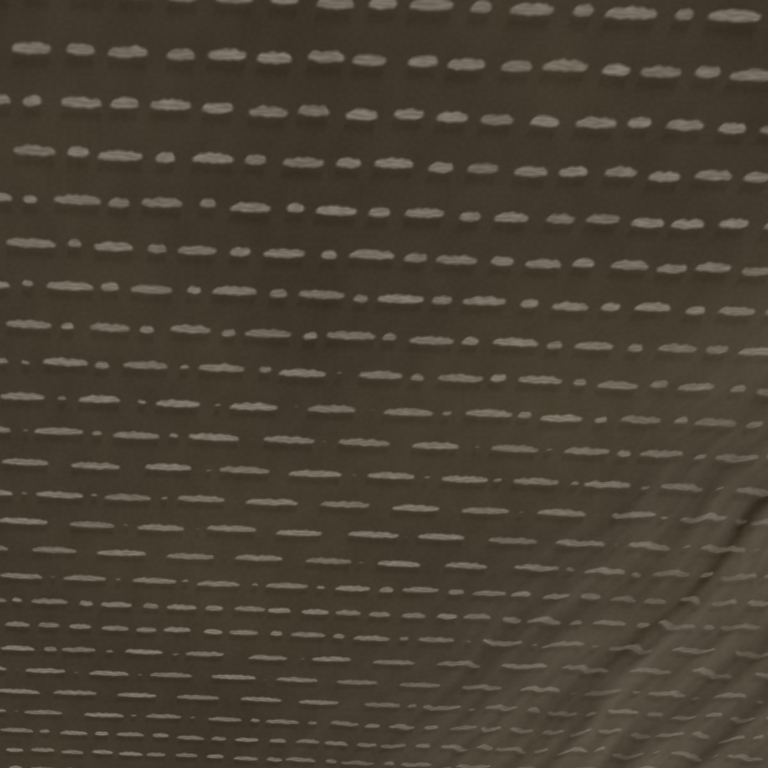
A WebGL 1 fragment shader for this texture:

```glsl
precision highp float;
uniform vec2 u_resolution;

#define ROW_DENSITY 13.11
#define ROW_OFFSET 0.157
#define ROW_RECESSION 0.45
#define ROW_TILT 0.038
#define COLUMN_STEP 0.0645
#define COLUMN_RECESSION 0.43
#define THREAD_HEIGHT 0.105
#define WEAR 0.55
#define DARK_CLOTH vec3(0.235, 0.203, 0.160)
#define WARM_CLOTH vec3(0.290, 0.258, 0.200)
#define FOLD_CLOTH vec3(0.365, 0.332, 0.282)
#define PALE_THREAD vec3(0.510, 0.480, 0.435)

float hash(vec2 p) {
  return fract(sin(dot(p, vec2(127.1, 311.7))) * 43758.55);
}

vec2 gradient(vec2 cell) {
  float angle = 6.2832 * hash(cell);
  return vec2(cos(angle), sin(angle));
}

float gradientNoise(vec2 p) {
  vec2 i = floor(p), f = fract(p);
  vec2 w = f * f * f * (f * (f * 6.0 - 15.0) + 10.0);
  vec2 e = vec2(1.0, 0.0);
  float low = mix(dot(gradient(i), f), dot(gradient(i + e), f - e), w.x);
  float high = mix(dot(gradient(i + e.yx), f - e.yx), dot(gradient(i + 1.0), f - 1.0), w.x);
  return 1.4 * mix(low, high, w.y);
}

// Column origin and spacing at a given depth down the cloth
vec2 columnGrid(float depth) {
  return vec2(0.047 - 0.029 * depth, COLUMN_STEP * (1.0 - COLUMN_RECESSION * depth));
}

// Slow beat that makes alternate threads long or short
float weaveBalance(float x, float depth) {
  float upper = clamp(1.9 * (depth + 0.075 - 0.36 * x), -0.75, 1.0);
  vec2 q = vec2(x - 0.15, depth - 0.45);
  upper -= 0.4 * exp(-dot(q, q) / 0.03);
  return upper * sin(min(19.0 * (0.82 - 0.08 * x - depth), 1.57));
}

// Returns thread coverage in x and the shadow below it in y
vec2 thread(vec2 d, float halfWidth, float soft, float ragged) {
  float e = min(abs(d.x) / max(halfWidth, 0.01), 1.0);
  float size = THREAD_HEIGHT * smoothstep(0.02, 0.22, halfWidth);
  float top = size * (1.1 - 0.75 * e * e * e) + 0.035 * ragged;
  float bottom = -size * (0.85 - 0.35 * e * e) + 0.02 * ragged;
  float ends = smoothstep(-0.05, 0.07, halfWidth - abs(d.x)) * smoothstep(0.02, 0.10, halfWidth);
  float body = smoothstep(-soft, soft, top - d.y) * smoothstep(-soft, soft, d.y - bottom);
  float below = (d.y + 0.23) / 0.12;
  return ends * vec2(body, exp(-below * below));
}

void main() {
  vec2 p = gl_FragCoord.xy / u_resolution;

  // Diagonal folds in the lower right
  float along = p.x + p.y;
  float across = p.x - p.y + 0.025 * gradientNoise(vec2(along * 5.0, 3.7));
  float foldMask = smoothstep(0.22, 0.72, across);
  float folds = gradientNoise(vec2(across * 24.0, along * 3.0))
              + 0.6 * gradientNoise(vec2(across * 55.0, along * 8.0) + 9.0);

  // Receding cloth coordinates
  float depth = 1.0 - p.y - ROW_TILT * (p.x - 0.039);
  depth += 0.006 * foldMask * folds;
  float shrink = 1.0 - ROW_RECESSION * depth;
  float rowPos = ROW_DENSITY * depth / shrink + ROW_OFFSET;
  float row = floor(rowPos + 0.5);
  float pixel = ROW_DENSITY / (shrink * shrink * u_resolution.y);
  float soft = 0.035 + 0.6 * pixel;
  vec2 grid = columnGrid(depth);
  float columnPos = (p.x - grid.x) / grid.y;

  float rowRatio = (row - ROW_OFFSET) / ROW_DENSITY;
  float rowDepth = rowRatio / (1.0 + ROW_RECESSION * rowRatio);
  vec2 rowGrid = columnGrid(rowDepth);
  float ragged = gradientNoise(vec2(columnPos * 6.0, row * 7.3));

  // Neighbouring threads of the nearest row
  vec2 cover = vec2(0.0);
  for (int i = -1; i <= 1; i++) {
    float column = floor(columnPos + 0.5) + float(i);
    vec2 id = vec2(column, row);
    float parity = 2.0 * mod(column + row, 2.0) - 1.0;
    float balance = weaveBalance(rowGrid.x + rowGrid.y * column, rowDepth);
    float halfWidth = 0.355 + 0.335 * parity * balance + 0.09 * (hash(id) - 0.5);
    vec2 jitter = vec2(hash(id + 17.3), hash(id + 41.9)) - 0.5;
    vec2 d = vec2(columnPos - column, row - rowPos) - jitter * vec2(0.14, 0.07);
    d.y += 0.04 * jitter.x * d.x;
    vec2 one = thread(d, halfWidth, soft, ragged);
    one.x *= 0.78 + 0.25 * hash(id + 73.1);
    cover = max(cover, one);
  }

  // Cloth tone, stains and creases
  float stain = gradientNoise(p * vec2(3.0, 4.0) + 2.3) + 0.5 * gradientNoise(p * 9.0);
  float band = (p.y - 0.36 - 0.32 * (p.x - 0.4)) / 0.12;
  float warmth = 0.22 + 0.3 * stain + 0.4 * exp(-band * band) * smoothstep(0.0, 0.3, p.x);
  vec3 color = mix(DARK_CLOTH, WARM_CLOTH, clamp(warmth, 0.0, 1.0));
  color = mix(color, FOLD_CLOTH, foldMask * clamp(0.55 + 0.4 * folds, 0.0, 1.0));
  float crease = (across - 0.66) / 0.011;
  float ridge = (across - 0.695) / 0.018;
  float creaseMask = smoothstep(0.75, 1.0, along + 0.2 * folds);
  color += creaseMask * (0.04 * exp(-ridge * ridge) - 0.075 * exp(-crease * crease));

  // Woven relief and fine grain
  float mesh = gradientNoise(vec2(columnPos * 1.6, rowPos * 1.3));
  float grain = gradientNoise(p * vec2(150.0, 190.0));
  color += 0.010 * mesh + 0.009 * grain - 0.022 * cover.y;

  // Pale threads, worn thin over the folds
  float streak = gradientNoise(vec2(columnPos * 4.0, rowPos * 16.0));
  float strength = (0.88 + 0.22 * streak) * (1.0 - WEAR * foldMask * (0.75 - 0.5 * folds));
  color = mix(color, PALE_THREAD, clamp(cover.x * strength, 0.0, 1.0));
  gl_FragColor = vec4(color, 1.0);
}
```
